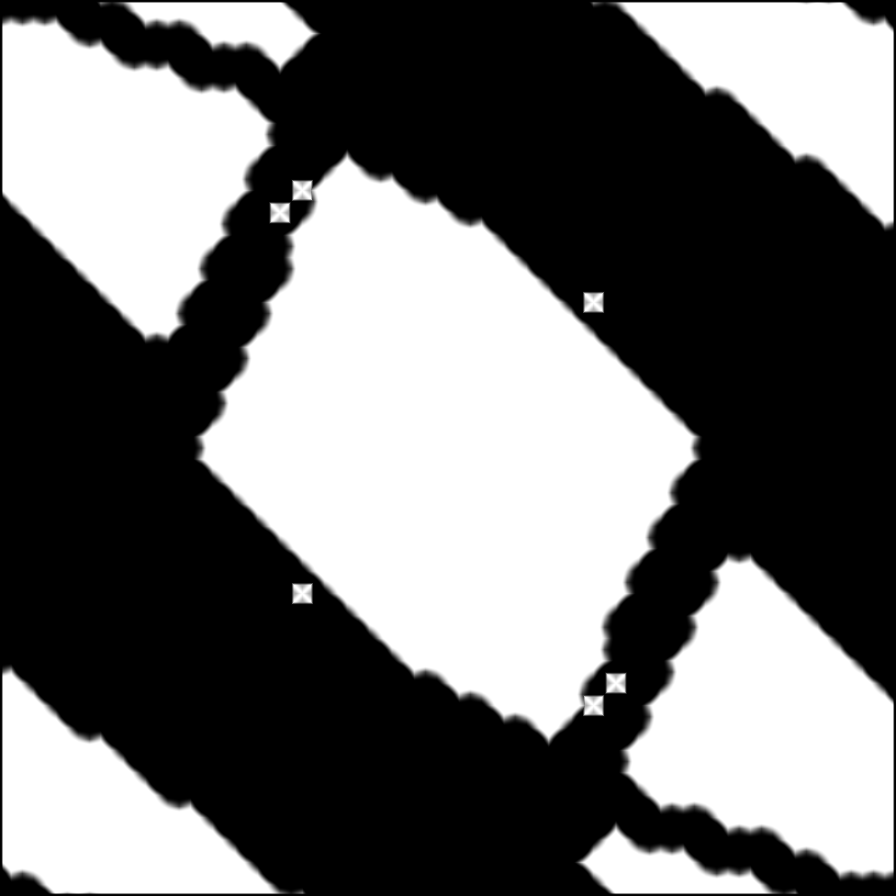
Write a WebGL 2 fragment shader that draws this pattern.

```glsl
#version 300 es
precision highp float;

#define CELLS 40.0
#define RAMP_LOW 0.10
#define RAMP_HIGH 0.65
#define NOTCH 0.22
#define DOT_GREY 0.68
#define FRAME 0.0026

uniform vec2 u_resolution;
out vec4 outColor;

// Convex tiles as intersections of slanted bands, in cells from the centre
bool centreTile(vec2 c) {
  return abs(c.x + c.y) < 11.75
      && abs(c.y + 0.41 * c.x) < 10.68
      && abs(c.y - 2.25 * c.x) < 24.3;
}

bool leftTile(vec2 c) {
  return c.y + 0.38 * c.x < 11.97 && c.y < 18.6 && c.x < -8.1
      && c.y - 1.87 * c.x > 28.6 && c.x + c.y > -8.5;
}

bool topSliver(vec2 c) {
  return c.y + 0.355 * c.x > 14.7 && c.x + c.y < 12.8 && c.y - c.x > 24.5;
}

bool cornerTile(vec2 c) {
  return c.y + 0.77 * c.x > 25.3 && c.y + 0.46 * c.x < 27.6;
}

// Half-turn symmetry: the lower half repeats the upper one
vec2 halfTurn(vec2 p) {
  return p.y < 0.0 ? -p : p;
}

float cellValue(vec2 cell) {
  vec2 c = halfTurn(cell);
  return float(centreTile(c) || leftTile(c) || topSliver(c) || cornerTile(c));
}

// Interpolate over two triangles, split along the more even diagonal
float triangulated(vec2 p) {
  vec2 base = floor(p - 0.5) + 0.5;
  vec2 f = p - base;
  float a = cellValue(base);
  float b = cellValue(base + vec2(1.0, 0.0));
  float c = cellValue(base + vec2(0.0, 1.0));
  float d = cellValue(base + 1.0);
  if (abs(a - d) < abs(b - c)) {
    return f.x > f.y ? a + (b - a) * f.x + (d - b) * f.y
                     : a + (d - c) * f.x + (c - a) * f.y;
  }
  return f.x + f.y < 1.0 ? a + (b - a) * f.x + (c - a) * f.y
                         : d + (c - d) * (1.0 - f.x) + (b - d) * (1.0 - f.y);
}

// Lone square cell with a brighter diagonal cross
float strayDot(vec2 p, vec2 centre) {
  vec2 q = abs(p - centre);
  float square = 1.0 - smoothstep(0.36, 0.50, max(q.x, q.y));
  float cross = 1.0 - smoothstep(0.0, 0.35, abs(q.x - q.y));
  return square * mix(DOT_GREY, 1.0, cross);
}

void main() {
  vec2 uv = gl_FragCoord.xy / u_resolution;
  vec2 p = (uv - 0.5) * CELLS;

  // Jagged tile edges, notched at the cell corners
  vec2 seam = 2.0 * abs(fract(p) - 0.5);
  float level = triangulated(p) - NOTCH * seam.x * seam.y;
  float shade = smoothstep(RAMP_LOW, RAMP_HIGH, level);

  // Stray cells beside the centre tile
  vec2 q = halfTurn(p);
  for (int i = 0; i < 2; i++) {
    shade = max(shade, strayDot(q, vec2(-6.5, 11.5) - float(i)));
  }
  shade = max(shade, strayDot(q, vec2(6.5)));

  // Thin dark frame
  vec2 inset = min(uv, 1.0 - uv);
  shade *= smoothstep(FRAME * 0.5, FRAME * 1.5, min(inset.x, inset.y));

  outColor = vec4(vec3(shade), 1.0);
}
```
